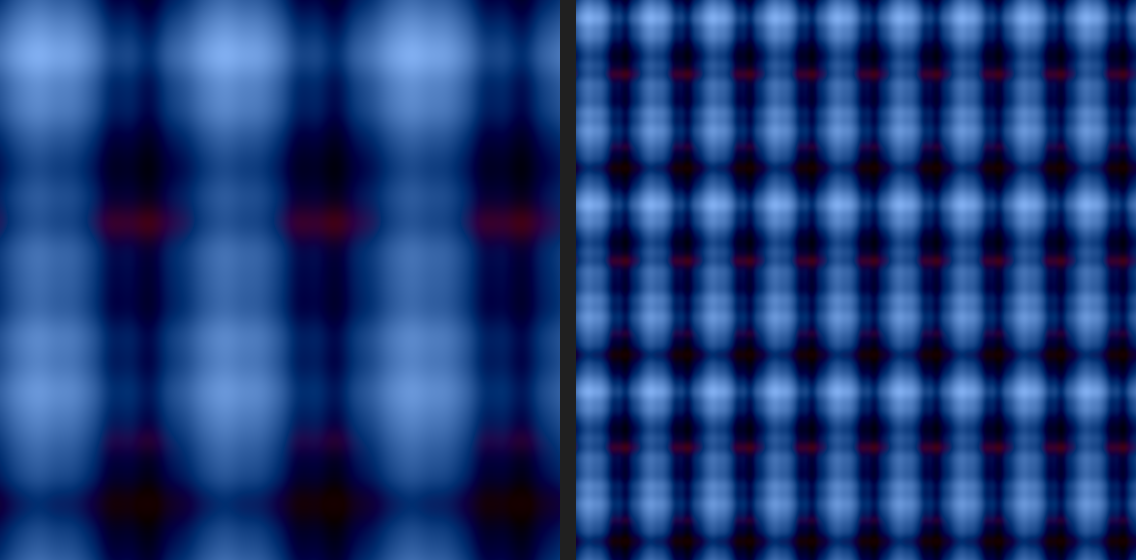
Left, the tile; right, the same tile 3 across and 3 down.
This pattern is drawn by a Shadertoy shader. Its source:

```glsl
const float REPEATS_ACROSS = 3.0;
const vec3 CHANNEL_OFFSET = vec3(0.0, 0.18, 0.44);

// Evenly spaced brightness levels: columns left to right, rows top to bottom
const int COLUMN_KNOTS = 10;
const float COLUMN_LEVEL[COLUMN_KNOTS] = float[](
    -0.21, -0.07, 0.0, -0.04, -0.07, -0.20, -0.40, -0.41, -0.50, -0.32);
const int ROW_KNOTS = 20;
const float ROW_LEVEL[ROW_KNOTS] = float[](
    0.24, 0.40, 0.50, 0.39, 0.34, 0.20, 0.11, 0.17, 0.15, 0.26,
    0.25, 0.24, 0.35, 0.34, 0.41, 0.34, 0.24, 0.15, 0.00, 0.12);

// Red glow bands: centre from the top, half width, strength
const vec3 GLOW_UPPER = vec3(0.400, 0.036, 0.41);
const vec3 GLOW_LOWER = vec3(0.785, 0.026, 0.28);
const vec3 GLOW_EMBER = vec3(0.900, 0.035, 0.12);

// Catmull-Rom segment between b and c
float spline(float a, float b, float c, float d, float t) {
    return b + 0.5 * t * (c - a + t * (2.0 * a - 5.0 * b + 4.0 * c - d
        + t * (3.0 * (b - c) + d - a)));
}

float columnLevel(float x) {
    float s = fract(x) * float(COLUMN_KNOTS);
    int i = int(s), n = COLUMN_KNOTS;
    return spline(COLUMN_LEVEL[(i + n - 1) % n], COLUMN_LEVEL[i % n],
        COLUMN_LEVEL[(i + 1) % n], COLUMN_LEVEL[(i + 2) % n], fract(s));
}

float rowLevel(float y) {
    float s = fract(y) * float(ROW_KNOTS);
    int i = int(s), n = ROW_KNOTS;
    return spline(ROW_LEVEL[(i + n - 1) % n], ROW_LEVEL[i % n],
        ROW_LEVEL[(i + 1) % n], ROW_LEVEL[(i + 2) % n], fract(s));
}

// Gaussian band that wraps around the canvas
float glowBand(float y, vec3 band) {
    float d = (fract(y - band.x + 0.5) - 0.5) / band.y;
    return band.z * exp(-d * d);
}

void mainImage(out vec4 fragColor, in vec2 fragCoord) {
    vec2 uv = fragCoord / iResolution.xy;
    float fromTop = 1.0 - uv.y;

    // Crossed column and row brightness, clipped per channel
    float level = columnLevel(uv.x * REPEATS_ACROSS) + rowLevel(fromTop);
    vec3 color = clamp(level + CHANNEL_OFFSET, 0.0, 1.0);

    // Red shows only where the weave is dark
    float glow = glowBand(fromTop, GLOW_UPPER) + glowBand(fromTop, GLOW_LOWER)
        + glowBand(fromTop, GLOW_EMBER);
    color.r = max(color.r, glow * sqrt(max(-level, 0.0)));

    fragColor = vec4(color, 1.0);
}
```
